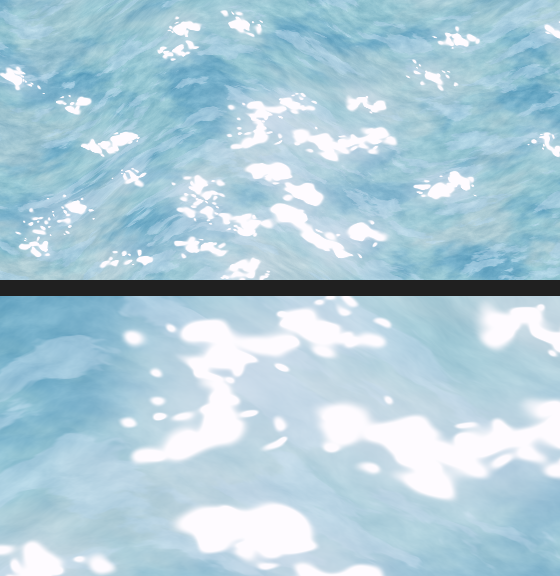
Top: the whole. Bottom: its middle third, enlarged.
A Shadertoy shader for this texture:

```glsl
// Sunlit shallow water: teal swells and bent ripples with clusters of white
// glints. Layered sines shape the water; jittered cells scatter the
// clusters, whose soft drops merge into blobs and shed a pale haze.

const vec3 DEEP  = vec3(0.42, 0.665, 0.775);
const vec3 TEAL  = vec3(0.575, 0.77, 0.82);
const vec3 PALE  = vec3(0.68, 0.82, 0.90);
const vec3 MURK  = vec3(0.69, 0.80, 0.83);
const vec3 HAZE  = vec3(0.85, 0.88, 0.93);
const vec3 GLINT = vec3(0.995, 0.985, 1.0);

const vec2 CLUSTER_CELL = vec2(0.20, 0.14);
const vec2 CLUSTER_SPREAD = vec2(0.095, 0.046);
const vec2 HALO_SIZE = vec2(0.095, 0.060);
const int DROPS = 24;
const float DROP_MIN = 0.005;
const float DROP_MAX = 0.018;
const float SLANT = 0.35;
const float RIPPLE_CONTRAST = 0.075;
const mat2 TURN = mat2(0.80, 0.60, -0.60, 0.80);

vec2 hash2(vec2 p) {
    vec3 q = fract(p.xyx * vec3(0.1031, 0.1030, 0.0973));
    q += dot(q, q.yzx + 33.33);
    return fract((q.xx + q.yz) * q.zy);
}

// Layered, bent sines: roughly -1 to 1
float waves(vec2 p) {
    float sum = 0.0, amp = 0.5;
    for (int i = 0; i < 6; i++) {
        vec2 bent = p + 1.2 * sin(p.yx * 0.8 + float(i));
        sum += amp * sin(bent.x) * sin(bent.y);
        p = TURN * p * 1.8 + 2.3;
        amp *= 0.62;
    }
    return sum;
}

// Strength of the sun's path across the water
float sunPath(vec2 p) {
    vec2 d = (p - vec2(1.14, 0.30)) / vec2(0.40, 0.42);
    return exp(-dot(d, d));
}

// x: merged glint field, y: halo
vec2 glitter(vec2 p) {
    vec2 home = floor(p / CLUSTER_CELL);
    vec2 light = vec2(0.0);
    for (int j = -1; j <= 1; j++)
    for (int i = -1; i <= 1; i++) {
        vec2 id = home + vec2(i, j);
        vec2 centre = (id + 0.1 + 0.8 * hash2(id + 17.0)) * CLUSTER_CELL;
        vec2 traits = hash2(id + 71.0);
        float path = sunPath(centre);
        float chance = 0.12 + 0.42 * smoothstep(1.0, 0.6, centre.x) + 0.85 * path;
        if (traits.x > chance) continue;

        float size = mix(0.5, 1.1, traits.y) + 0.2 * path;
        vec2 q = p - centre;
        q.y += SLANT * (hash2(id + 5.0).x * 1.5 - 0.4) * q.x;
        vec2 h = q / (HALO_SIZE * size);
        light.y += exp(-dot(h, h)) * (0.6 + 0.6 * path);

        for (int k = 0; k < DROPS; k++) {
            vec2 seed = id * 3.7 + float(k) * vec2(11.3, 7.9);
            vec2 a = hash2(seed + 131.0), b = hash2(seed + 257.0);
            vec2 offset = (a + b - 1.0) * CLUSTER_SPREAD * size;
            float grain = fract(a.x * 7.0 + b.y * 5.0);
            float radius = mix(DROP_MIN, DROP_MAX, grain * grain) * (0.85 + 0.35 * path);
            vec2 d = (q - offset) / (radius * vec2(1.3 + 0.7 * path, 0.95));
            light.x += exp(-1.4 * dot(d, d));
        }
    }
    return light;
}

vec3 water(vec2 p) {
    // Broad swells, wider than tall, bent so that no direction dominates
    vec2 s = p + 0.06 * sin(p.yx * vec2(9.0, 5.0) + vec2(0.0, 1.5));
    float swell = waves(s * vec2(6.0, 13.0));
    float depth = smoothstep(-0.38, 0.32, swell + 0.04);
    vec3 color = mix(DEEP, TEAL, depth);

    // Grey murk near the lower edge
    float murk = smoothstep(0.0, 0.55, waves(s * vec2(4.0, 8.0) + 9.0));
    color = mix(color, MURK, murk * mix(0.9, 0.45, p.y));

    // Pale reflected streaks
    vec2 r = s + vec2(0.0, 0.12 * sin(p.x * 4.0 + 1.0)) + 0.02 * swell;
    float streak = smoothstep(0.14, 0.36, waves(r * vec2(10.0, 30.0) + 31.0));
    color = mix(color, PALE, 0.65 * streak);

    // Fine ripples and mottle
    float ripple = waves(r * vec2(34.0, 70.0) + 4.0);
    return color + RIPPLE_CONTRAST * ripple * vec3(1.2, 0.9, 0.7);
}

void mainImage(out vec4 fragColor, in vec2 fragCoord) {
    vec2 p = fragCoord / iResolution.y;
    vec3 color = water(p);

    // Ragged edges come from bending the glint coordinates
    vec2 bend = 0.004 * vec2(sin(p.y * 90.0 + 4.0 * sin(p.x * 31.0)),
                             sin(p.x * 70.0 + 3.0 * sin(p.y * 43.0)));
    vec2 light = glitter(p + bend);

    float haze = 1.0 - exp(-0.85 * light.y - 0.30 * sunPath(p));
    color = mix(color, HAZE, haze);
    color = mix(color, GLINT, smoothstep(0.15, 0.85, light.x));
    fragColor = vec4(clamp(color, 0.0, 1.0), 1.0);
}
```
